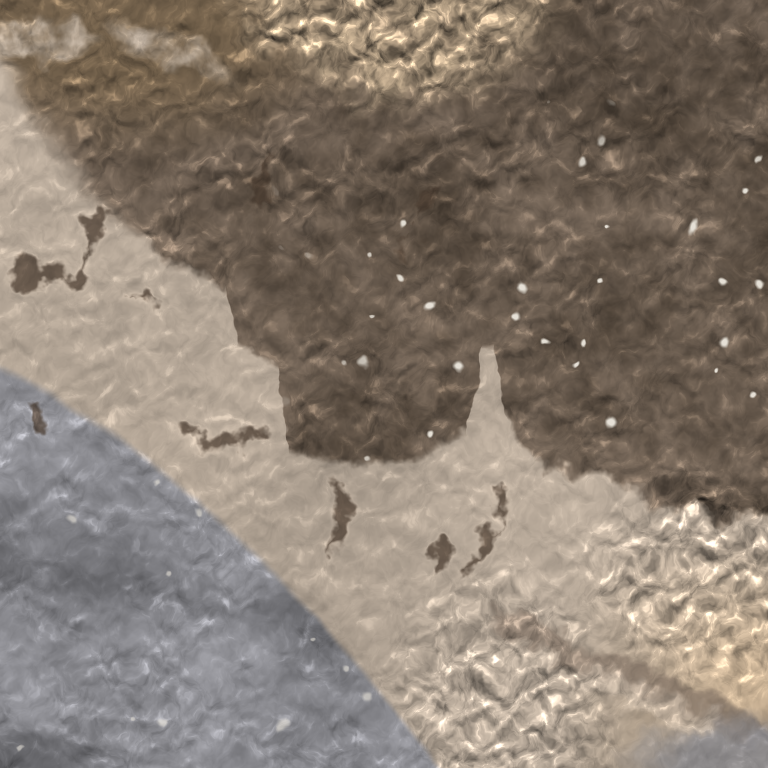
Give the GLSL for this texture, as a WebGL 2 fragment shader.

```glsl
#version 300 es
precision highp float;

#define EDGE_SOFT 0.008
#define EDGE_WARP 0.05
#define GRAIN_SCALE 60.0
#define GRAIN_RELIEF 0.62
#define GLINT_CELLS 26.0
#define GLINT_CHANCE 0.13

uniform vec2 u_resolution;
out vec4 fragColor;

const vec3 SAND = vec3(0.70, 0.645, 0.585);
const vec3 WARM_SAND = vec3(0.76, 0.67, 0.56);
const vec3 GRIT = vec3(0.64, 0.565, 0.47);
const vec3 MUD_LIGHT = vec3(0.47, 0.41, 0.355);
const vec3 MUD_DARK = vec3(0.335, 0.288, 0.243);
const vec3 OCHRE = vec3(0.45, 0.38, 0.295);
const vec3 SHADE = vec3(0.53, 0.53, 0.55);
const vec3 CREVICE = vec3(0.29, 0.235, 0.19);

// Lower outline of the damp mud, left to right
const vec2 MUD_EDGE[20] = vec2[20](
  vec2(0.00, 0.93), vec2(0.04, 0.85), vec2(0.09, 0.79), vec2(0.14, 0.72),
  vec2(0.22, 0.66), vec2(0.295, 0.63), vec2(0.31, 0.55), vec2(0.36, 0.52),
  vec2(0.375, 0.41), vec2(0.44, 0.40), vec2(0.53, 0.405), vec2(0.61, 0.435),
  vec2(0.628, 0.545), vec2(0.643, 0.545), vec2(0.66, 0.455), vec2(0.71, 0.385),
  vec2(0.79, 0.38), vec2(0.84, 0.35), vec2(0.95, 0.318), vec2(1.00, 0.33));

// Crevices as start and end points
const vec4 CRACKS[11] = vec4[11](
  vec4(0.645, 0.365, 0.648, 0.315), vec4(0.648, 0.315, 0.605, 0.262),
  vec4(0.580, 0.290, 0.565, 0.255), vec4(0.125, 0.720, 0.100, 0.645),
  vec4(0.095, 0.640, 0.025, 0.640), vec4(0.175, 0.603, 0.200, 0.610),
  vec4(0.235, 0.432, 0.345, 0.425), vec4(0.057, 0.475, 0.062, 0.450),
  vec4(0.345, 0.810, 0.340, 0.735), vec4(0.520, 0.680, 0.560, 0.740),
  vec4(0.450, 0.365, 0.430, 0.280));

float hash(vec2 p) {
  vec3 q = fract(vec3(p.xyx) * 0.1031);
  q += dot(q, q.yzx + 33.33);
  return fract((q.x + q.y) * q.z);
}

float noise(vec2 p) {
  vec2 i = floor(p), f = fract(p);
  f = f * f * (3.0 - 2.0 * f);
  return mix(mix(hash(i), hash(i + vec2(1, 0)), f.x),
             mix(hash(i + vec2(0, 1)), hash(i + vec2(1, 1)), f.x), f.y);
}

float fbm(vec2 p) {
  float sum = 0.0, amp = 0.5;
  for (int i = 0; i < 4; i++) {
    sum += amp * noise(p);
    p = mat2(1.6, 1.2, -1.2, 1.6) * p + 7.3;
    amp *= 0.5;
  }
  return sum;
}

float segment(vec2 p, vec2 a, vec2 b) {
  vec2 d = b - a;
  return length(p - a - d * clamp(dot(p - a, d) / dot(d, d), 0.0, 1.0));
}

// Soft ellipse: 1 inside, 0 outside
float blob(vec2 p, vec2 centre, vec2 radius, float soft) {
  return 1.0 - smoothstep(1.0 - soft, 1.0 + soft, length((p - centre) / radius));
}

float mudHeight(float x) {
  float y = MUD_EDGE[0].y;
  for (int i = 1; i < 20; i++) {
    vec2 a = MUD_EDGE[i - 1], b = MUD_EDGE[i];
    y += (b.y - a.y) * clamp((x - a.x) / (b.x - a.x), 0.0, 1.0);
  }
  return y;
}

// Small bright flecks, one candidate per cell
float glints(vec2 p) {
  vec2 g = p * GLINT_CELLS, cell = floor(g);
  vec2 d = fract(g) - 0.3 - 0.4 * vec2(hash(cell + 11.0), hash(cell + 29.0));
  float size = mix(0.1, 0.24, hash(cell + 47.0));
  return (1.0 - smoothstep(0.3 * size, size, length(d))) * step(1.0 - GLINT_CHANCE, hash(cell + 71.0));
}

void main() {
  vec2 p = gl_FragCoord.xy / u_resolution;
  vec2 warp = vec2(fbm(p * 32.0), fbm(p * 32.0 + 40.0)) - 0.47;
  vec2 q = p + EDGE_WARP * warp;
  float broad = fbm(p * 7.0 + 3.0), mottle = fbm(p * 38.0 + 9.0) - 0.47;

  // Region masks
  float soft = EDGE_SOFT + 0.03 * smoothstep(0.25, 0.05, p.x);
  float mud = smoothstep(-soft, soft, q.y - mudHeight(p.x + 0.3 * EDGE_WARP * warp.x));
  float grit = blob(q + EDGE_WARP * warp.yx, vec2(0.52, 1.01), vec2(0.20, 0.14), 0.2);
  float shadeEdge = 0.52 - 0.48 * p.x - 0.75 * p.x * p.x + 0.01 * warp.y;
  float shade = 1.0 - smoothstep(-0.009, 0.009, p.y - shadeEdge);
  float gravel = max(blob(q, vec2(0.65, 0.06), vec2(0.13, 0.16), 0.4),
                     blob(q, vec2(0.93, 0.24), vec2(0.15, 0.12), 0.4));

  // Dry ground and mud
  vec3 sand = mix(SAND, WARM_SAND, smoothstep(0.7, 1.0, p.x) * smoothstep(0.35, 0.1, p.y));
  sand *= 0.86 + 0.28 * broad + 0.12 * mottle;
  float wet = 0.22 + 0.48 * p.x + 1.9 * (0.47 - broad) - 1.5 * mottle;
  vec3 damp = mix(MUD_LIGHT, MUD_DARK, clamp(wet, 0.0, 1.2));
  damp = mix(damp, OCHRE, blob(p, vec2(0.16, 0.98), vec2(0.24, 0.14), 0.5));
  vec3 col = mix(mix(sand, damp, mud), GRIT, grit * (0.85 + mottle));
  float pale = max(blob(q, vec2(0.05, 0.95), vec2(0.065, 0.022), 0.4),
    blob(q + vec2(0.0, 0.4 * (q.x - 0.22)), vec2(0.22, 0.94), vec2(0.065, 0.024), 0.4));
  col = mix(col, SAND * 1.06, pale * clamp(0.7 + 2.0 * mottle, 0.0, 1.0));

  // Lower right ridge and the cool corner beneath it
  float ridge = segment(q, vec2(0.65, 0.19), vec2(1.0, 0.04));
  col = mix(col, vec3(0.49, 0.43, 0.38), 0.7 * (1.0 - smoothstep(0.008, 0.024, ridge)));
  col = mix(col, SHADE, 0.85 * blob(q, vec2(0.99, 0.0), vec2(0.16, 0.06), 0.4));
  float bank = 1.0 - smoothstep(0.006, 0.024, segment(q, vec2(0.75, 0.125), vec2(0.92, 0.055)));
  col = mix(col, SAND * 1.1, 0.65 * bank);

  // Cool cast shadow with darker bands
  float band = 1.0 - smoothstep(0.0, 0.05, abs(q.y - 0.265 + 0.18 * p.x));
  vec3 cool = SHADE * (0.86 + 0.3 * broad + 0.25 * mottle - 0.14 * band);
  cool *= 1.0 - 0.22 * blob(q, vec2(0.06, 0.02), vec2(0.09, 0.03), 0.5);
  col = mix(col, cool, shade);

  // Crevices of broken, uneven width with a lit lower lip
  float crack = 0.0, lip = 0.0;
  for (int i = 0; i < 11; i++) {
    float d = segment(q, CRACKS[i].xy, CRACKS[i].zw) + 0.04 * mottle;
    crack = max(crack, 1.0 - smoothstep(0.0, 0.011, d));
    lip = max(lip, 1.0 - smoothstep(0.008, 0.02, d));
  }
  col *= 1.0 + 0.07 * lip;
  col = mix(col, CREVICE, 0.75 * crack);

  // Patchy grain lit from the upper left
  vec2 g = mat2(0.9, 0.4, -0.5, 0.8) * p * GRAIN_SCALE + 2.0 * warp;
  float relief = fbm(g) - fbm(g + vec2(-0.3, 0.5));
  float patchy = smoothstep(0.35, 0.65, noise(p * 22.0 + 5.0));
  float rough = 0.3 + 0.9 * max(gravel * (1.0 - shade), grit) + mud * (0.2 + 0.35 * patchy)
    + 0.3 * shade * patchy + 0.4 * bank;
  col *= 1.0 + GRAIN_RELIEF * 1.5 * rough * (relief + 1.5 * max(relief - 0.16, 0.0));

  // Mineral flecks
  float bare = mud * (1.0 - grit) * smoothstep(0.92, 0.75, p.y) * smoothstep(0.3, 0.55, p.x);
  float fleck = glints(p + 0.4 * EDGE_WARP * warp) * max(bare, 0.6 * shade);
  col = mix(col, vec3(0.9, 0.88, 0.84), fleck);
  fragColor = vec4(clamp(col, 0.0, 1.0), 1.0);
}
```
